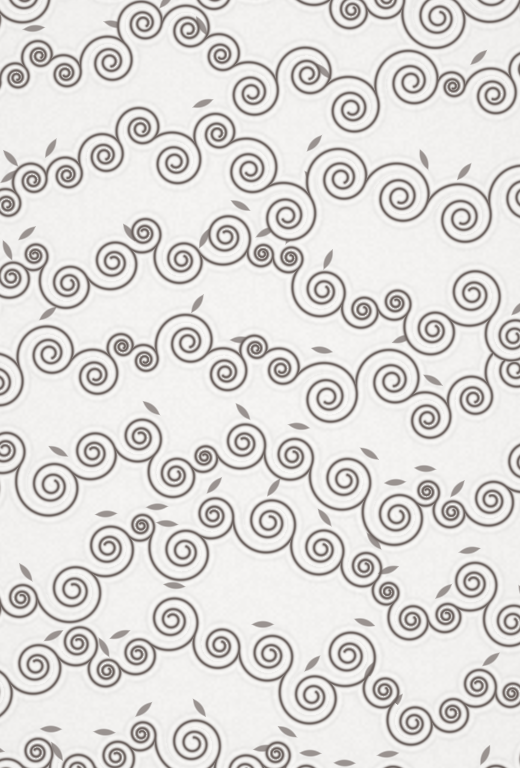
Reproduce this pattern procedurally as a WebGL 2 fragment shader.

```glsl
#version 300 es
precision highp float;

uniform vec2 u_resolution;
out vec4 outColor;

const float TAU = 6.2831853;
const float GROWTH = 0.11;        // radius growth per radian of the spirals
const float TURNS = 2.75;
const float ROW_HEIGHT = 0.128;
const vec3 PAPER = vec3(0.957, 0.953, 0.946);
const vec3 INK = vec3(0.425, 0.388, 0.375);
const vec3 LEAF = vec3(0.56, 0.53, 0.52);

float hash(vec2 p) {
    return fract(sin(dot(p, vec2(127.1, 311.7))) * 43758.5453);
}

float valueNoise(vec2 p) {
    vec2 i = floor(p), f = fract(p);
    f = f * f * (3.0 - 2.0 * f);
    return mix(mix(hash(i), hash(i + vec2(1, 0)), f.x),
               mix(hash(i + vec2(0, 1)), hash(i + vec2(1, 1)), f.x), f.y);
}

vec2 polar(float angle) {
    return vec2(cos(angle), sin(angle));
}

// Angle travelled inward along the arm, within its outermost turn
float inwardAngle(float tip, float angle, float hand) {
    return mod(hand * (tip - angle), TAU);
}

float armRadius(float radius, float travelled) {
    return radius * exp(-GROWTH * travelled);
}

// x: distance to the spiral line, y: distance to its outermost turn, negative inside
vec2 spiral(vec2 p, float radius, float tip, float hand) {
    float r = max(length(p), 1e-5);
    float first = inwardAngle(tip, atan(p.y, p.x), hand);
    float last = floor(TURNS - first / TAU);
    float turn = round((log(radius / r) / GROWTH - first) / TAU);
    float lineRadius = armRadius(radius, first + TAU * clamp(turn, 0.0, last));
    vec2 innerEnd = armRadius(radius, TURNS * TAU) * polar(tip - hand * TURNS * TAU);
    float line = min(abs(r - lineRadius), length(p - innerEnd));
    return vec2(line, r - armRadius(radius, first));
}

float leaf(vec2 p, float angle, float halfLength) {
    vec2 axis = polar(angle);
    float along = dot(p, axis) / halfLength;
    float across = abs(dot(p, vec2(-axis.y, axis.x)));
    return across - 0.0042 * (1.0 - along * along);
}

// Chain of touching spirals that zigzags about a wavy row.
// scene.x: nearest line, scene.y: nearest leaf
vec2 drawChain(vec2 scene, vec2 p, float row, float width) {
    float hand = hash(vec2(row, 3.7)) < 0.5 ? -1.0 : 1.0;
    vec2 center = vec2(-0.07 - 0.05 * hash(vec2(row, 8.1)), row * ROW_HEIGHT);
    float radius = 0.035;
    float tip = 0.5 * TAU;

    for (int k = 0; k < 24; k++) {
        if (center.x > width + 0.07) break;
        vec2 id = vec2(row, float(k) + 20.0);
        vec2 q = p - center;

        // A leaf beside the outer turn
        float side = 0.25 * TAU + 1.6 * (hash(id + 5.3) - 0.5);
        float rim = armRadius(radius, inwardAngle(tip, side, hand));
        if (hash(id + 9.2) < 0.65) {
            float tilt = 0.6 + 1.2 * (hash(id + 2.4) - 0.5);
            tilt *= hash(id + 7.7) < 0.4 ? -1.0 : 1.0;
            scene.y = min(scene.y, leaf(q - (rim + 0.017) * polar(side), tilt, 0.014));
        }

        // Each spiral covers what lies below it
        float reach = length(q) - radius;
        if (reach < 0.03) {
            vec2 s = spiral(q, radius, tip, hand);
            scene = s.y < 0.0 ? vec2(s.x, 1.0) : vec2(min(scene.x, s.x), scene.y);
        }

        // Place the next spiral so that both arms meet in an S curve
        float rowY = row * ROW_HEIGHT + 0.035 * sin(9.0 * center.x);
        float heading = mix(0.1, 0.9, hash(id)) * (center.y > rowY ? -1.0 : 1.0);
        float nextRadius = mix(0.02, 0.05, hash(id + 1.9));
        float contact = armRadius(radius, inwardAngle(tip, heading, hand));
        center += (contact + nextRadius) * polar(heading);
        radius = nextRadius;
        tip = heading + 0.5 * TAU;
    }
    return scene;
}

float bump(float x, float width) {
    return exp(-x * x / (width * width));
}

void main() {
    vec2 p = gl_FragCoord.xy / u_resolution.y;
    float width = u_resolution.x / u_resolution.y;

    vec2 scene = vec2(1.0);
    for (int row = -1; row < 10; row++) {
        scene = drawChain(scene, p, float(row), width);
    }

    // Paper grain, darker borders and a soft embossed rim
    vec2 fromMiddle = p / vec2(width, 1.0) - 0.5;
    vec3 color = PAPER + 0.022 * (valueNoise(p * 260.0) - 0.5);
    color -= 0.035 * dot(fromMiddle, fromMiddle);
    color += 0.015 * bump(scene.x - 0.006, 0.002);
    color -= 0.025 * bump(scene.x - 0.0105, 0.0025);

    // Leaves and lines
    float leafMask = 1.0 - smoothstep(-0.0015, 0.0015, scene.y);
    color = mix(color, LEAF, 0.9 * leafMask);
    color = mix(color, INK, bump(scene.x, 0.0021));
    outColor = vec4(color, 1.0);
}
```
